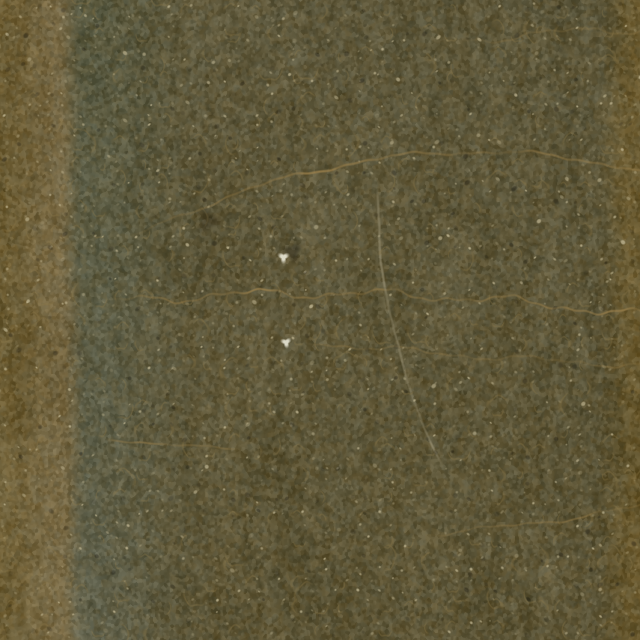
Give the GLSL for this texture, as a WebGL 2 fragment shader.

```glsl
#version 300 es
precision highp float;

uniform vec2 u_resolution;
out vec4 fragColor;

float hash(vec2 p, float seed) {
  vec3 q = fract(vec3(p.xyx + seed * 7.31) * vec3(0.1031, 0.1030, 0.0973));
  q += dot(q, q.yzx + 33.33);
  return fract((q.x + q.y) * q.z);
}

// Smooth cellular noise: random tones blended around scattered points, -1 to 1
float cellTone(vec2 p, float seed) {
  vec2 cell = floor(p);
  float total = 0.0, weights = 0.0;
  for (int j = -1; j <= 1; j++) {
    for (int i = -1; i <= 1; i++) {
      vec2 id = cell + vec2(i, j);
      vec2 offset = id + vec2(hash(id, seed), hash(id, seed + 1.0)) - p;
      float weight = exp(-7.0 * dot(offset, offset));
      total += weight * (hash(id, seed + 2.0) * 2.0 - 1.0);
      weights += weight;
    }
  }
  return total / weights;
}

// One dust speck in some of the cells
float specks(vec2 p, float count, float chance, float radius, float pixel, float seed) {
  vec2 id = floor(p * count);
  vec2 center = 0.25 + 0.5 * vec2(hash(id, seed), hash(id, seed + 1.0));
  vec2 q = (fract(p * count) - center) / count;
  q.x += q.y * (hash(id, seed + 2.0) - 0.5);
  float size = radius * mix(0.5, 1.0, hash(id, seed + 3.0));
  float edge = max(pixel, size * 0.5);
  float glow = mix(0.25, 1.0, pow(hash(id, seed + 4.0), 2.0));
  return step(hash(id, seed + 5.0), chance) * glow
       * (1.0 - smoothstep(size - edge, size + edge, length(q)));
}

// One short curved hair in some of the cells
float fibres(vec2 p, float count, float chance, float width, float pixel, float seed) {
  vec2 id = floor(p * count);
  vec2 center = 0.42 + 0.16 * vec2(hash(id, seed), hash(id, seed + 1.0));
  vec2 q = fract(p * count) - center;
  float angle = 6.2832 * hash(id, seed + 2.0);
  float facing = dot(q, vec2(cos(angle), sin(angle))) / max(length(q), 0.001);
  float radius = mix(0.18, 0.36, hash(id, seed + 3.0)) + 0.025 * sin(q.x * 19.0 + angle);
  float gap = abs(length(q) - radius) / count;
  float arc = smoothstep(0.1, 0.75, facing);
  return step(hash(id, seed + 4.0), chance) * arc
       * (1.0 - smoothstep(0.0, max(width, pixel), gap));
}

// Long crack along x; curve holds level, tilt and bend
float crack(vec2 p, vec2 span, vec3 curve, float wobble, float width, float pixel, float seed) {
  float t = (p.x - span.x) / (span.y - span.x);
  float path = curve.x + curve.y * t + curve.z * t * t;
  path += wobble * (sin(p.x * 31.0 + seed) + 0.5 * sin(p.x * 67.0 + seed * 2.3)
        + 0.25 * sin(p.x * 171.0 + seed * 4.1));
  float ends = smoothstep(0.0, 0.12, t) * (1.0 - smoothstep(0.88, 1.0, t));
  float wear = 0.65 + 0.35 * cellTone(vec2(p.x * 26.0, seed), seed);
  wear *= 0.8 + 0.2 * sin(p.x * 13.0 + seed);
  return ends * wear * (1.0 - smoothstep(0.0, max(width, pixel), abs(p.y - path)));
}

// Irregular blot with a soft rim
float chip(vec2 p, vec2 center, float radius) {
  vec2 q = p - center;
  float lobed = radius * (1.0 + 0.3 * sin(atan(q.y, q.x) * 3.0 + radius * 900.0));
  return 1.0 - smoothstep(lobed * 0.4, lobed * 1.3, length(q));
}

// Broad vertical bands of stain
vec3 stain(vec2 p, float drift) {
  float x = p.x + 0.006 * drift;
  vec3 olive = mix(vec3(0.362, 0.331, 0.210), vec3(0.368, 0.343, 0.230), p.y);
  vec3 green = mix(vec3(0.385, 0.382, 0.292), vec3(0.348, 0.348, 0.248), p.y);
  vec3 ochre = mix(vec3(0.435, 0.375, 0.215), vec3(0.475, 0.420, 0.280), smoothstep(0.0, 0.1, x));
  vec3 color = mix(green, olive, smoothstep(0.13, 0.34, x));
  color = mix(ochre - 0.025 * p.y, color, smoothstep(0.095, 0.13, x));
  return mix(color, vec3(0.415, 0.350, 0.180), 0.85 * smoothstep(0.93, 0.99, x));
}

void main() {
  vec2 p = gl_FragCoord.xy / u_resolution.y;
  float pixel = 1.0 / u_resolution.y;

  // Stained ground with streaks and grain
  float cloud = cellTone(p * vec2(11.0, 6.0), 3.0);
  float streak = cellTone(p * vec2(75.0, 9.0), 11.0);
  float mottle = cellTone(p * vec2(95.0, 75.0), 19.0);
  float grain = cellTone(p * vec2(215.0, 190.0), 27.0);
  float tint = cellTone(p * 120.0, 35.0);
  vec3 color = stain(p, cloud);
  color += 0.012 * cloud + 0.018 * streak + 0.028 * mottle + 0.052 * grain;
  color += vec3(0.012, 0.0, -0.014) * tint;

  // Long cracks
  float cracks = crack(p, vec2(0.18, 1.1), vec3(0.615, 0.48, -0.39), 0.003, 0.0034, pixel, 1.0);
  cracks += crack(p, vec2(0.14, 1.08), vec3(0.525, 0.09, -0.12), 0.006, 0.0032, pixel, 2.0);
  cracks += 0.7 * crack(p, vec2(0.16, 0.38), vec3(0.317, -0.035, 0.018), 0.002, 0.003, pixel, 5.0);
  cracks += 0.6 * crack(p, vec2(0.46, 1.05), vec3(0.468, -0.06, 0.02), 0.004, 0.003, pixel, 7.0);
  cracks += 0.6 * crack(p, vec2(0.66, 1.08), vec3(0.165, 0.03, 0.03), 0.003, 0.003, pixel, 9.0);
  cracks += 0.5 * crack(p, vec2(0.72, 1.05), vec3(0.935, 0.04, -0.02), 0.005, 0.003, pixel, 12.0);
  color = mix(color, vec3(0.62, 0.51, 0.30), 0.75 * min(cracks, 1.0));
  float scratch = crack(vec2(1.0 - p.y, p.x), vec2(0.28, 0.74), vec3(0.590, -0.01, 0.115), 0.001, 0.0036, pixel, 4.0);
  color = mix(color, vec3(0.63, 0.60, 0.49), 0.8 * scratch);

  // Hairs
  float hairs = fibres(p, 29.0, 0.38, 0.0026, pixel, 41.0) + fibres(p + 0.017, 17.0, 0.3, 0.0028, pixel, 53.0);
  color = mix(color, vec3(0.56, 0.48, 0.29), 0.3 * min(hairs, 1.0));

  // Dust, pits and chips
  float dust = specks(p, 58.0, 0.3, 0.0022, pixel, 61.0) + specks(p + 0.009, 31.0, 0.16, 0.0034, pixel, 73.0);
  color = mix(color, vec3(0.76, 0.72, 0.58), 0.8 * min(dust, 1.0));
  color *= 1.0 - 0.3 * specks(p, 43.0, 0.25, 0.004, pixel, 83.0);
  color *= 1.0 - 0.2 * chip(p, vec2(0.325, 0.655), 0.016) - 0.25 * chip(p, vec2(0.457, 0.606), 0.013);
  float chips = chip(p, vec2(0.443, 0.598), 0.007) + chip(p, vec2(0.447, 0.465), 0.0065);
  color = mix(color, vec3(0.86, 0.85, 0.78), min(chips, 1.0));

  fragColor = vec4(color, 1.0);
}
```
